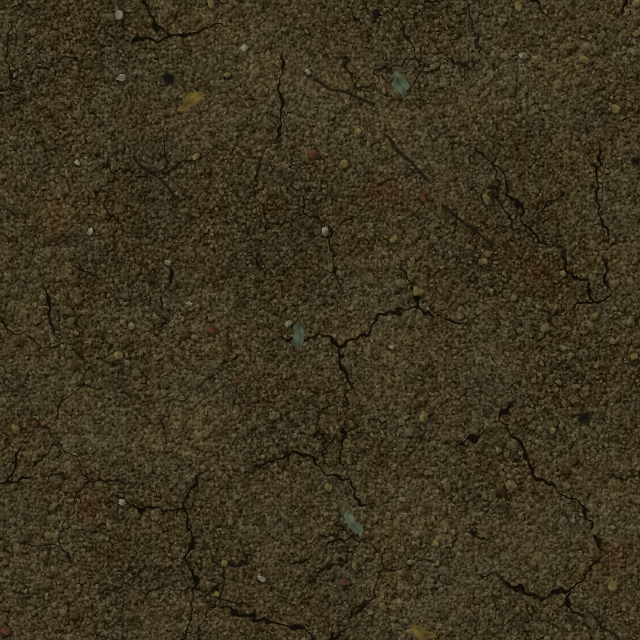
Reproduce this texture procedurally as a three.js fragment shader.

```glsl
// Dry brown soil: fine grit, scattered stones, branching cracks, twigs and dead leaves.
varying vec2 vUv;

const vec3 SOIL_DARK = vec3(0.10, 0.07, 0.015);
const vec3 SOIL_LIGHT = vec3(0.42, 0.38, 0.27);
const vec3 CRACK_COLOR = vec3(0.045, 0.035, 0.015);
const vec3 TWIG_COLOR = vec3(0.10, 0.08, 0.05);
const vec3 RUST = vec3(0.33, 0.18, 0.09);
const vec2 LIGHT_DIR = vec2(-0.55, 0.83);
const float MEAN_TONE = 0.43;
const float CONTRAST = 1.5;

float hash(vec2 p) {
  vec3 q = fract(p.xyx * 0.1031);
  q += dot(q, q.yzx + 33.33);
  return fract((q.x + q.y) * q.z);
}

vec2 hash2(vec2 p) { return vec2(hash(p), hash(p + 57.3)); }

vec2 rotate(vec2 p, float angle) {
  float c = cos(angle), s = sin(angle);
  return vec2(c * p.x + s * p.y, c * p.y - s * p.x);
}

// Gradient noise, roughly -0.7 to 0.7
float slope(vec2 corner, vec2 offset) {
  float angle = 6.2832 * hash(corner);
  return dot(vec2(cos(angle), sin(angle)), offset);
}

float noise(vec2 p) {
  vec2 i = floor(p), f = fract(p), e = vec2(1.0, 0.0);
  vec2 u = f * f * f * (f * (f * 6.0 - 15.0) + 10.0);
  return mix(mix(slope(i, f), slope(i + e, f - e), u.x),
             mix(slope(i + e.yx, f - e.yx), slope(i + 1.0, f - 1.0), u.x), u.y);
}

vec2 noise2(vec2 p) { return vec2(noise(p), noise(p + 41.7)); }

// Scattered stones: x coverage, y lighting, z random value, w cast shadow
vec4 stones(vec2 uv, float scale, float density, float size) {
  vec2 p = uv * scale;
  vec4 result = vec4(0.0);
  for (int y = -1; y <= 1; y++) {
    for (int x = -1; x <= 1; x++) {
      vec2 id = floor(p) + vec2(x, y);
      if (hash(id + 7.7) > density) continue;
      float radius = size * (0.4 + 0.6 * hash(id + 19.2));
      vec2 offset = (p - id - 0.1 - 0.8 * hash2(id)) / radius;
      vec2 q = rotate(offset, 6.2832 * hash(id + 3.1));
      q *= vec2(1.0, 1.0 + 0.7 * hash(id + 5.3));
      q += 0.4 * noise2(q * 1.3 + id * 3.7);
      float d = mix(length(q), max(abs(q.x), abs(q.y)), 0.3);
      float cover = 1.0 - smoothstep(0.75, 1.05, d);
      float shadow = 1.0 - smoothstep(0.6, 1.5, length(offset + 0.35 * LIGHT_DIR));
      result.w = max(result.w, shadow);
      if (cover > result.x) result.xyz = vec3(cover, dot(offset, LIGHT_DIR), hash(id + 1.7));
    }
  }
  return result;
}

// Distance to the border between the two nearest cells, in canvas units
float cellBorder(vec2 uv, float scale) {
  vec2 p = uv * scale, near = vec2(9.0), next = vec2(9.0);
  for (int y = -1; y <= 1; y++) {
    for (int x = -1; x <= 1; x++) {
      vec2 id = floor(p) + vec2(x, y);
      vec2 r = id + hash2(id + 11.0) - p;
      if (dot(r, r) < dot(near, near)) { next = near; near = r; }
      else if (dot(r, r) < dot(next, next)) next = r;
    }
  }
  return dot(0.5 * (near + next), normalize(next - near)) / scale;
}

// Broken crack lines whose width swells and fades along their course
float crack(vec2 uv, float scale, float width, float cutoff) {
  vec2 bent = uv + 0.035 * noise2(uv * 8.0) + 0.016 * noise2(uv * 27.0) + 0.008 * noise2(uv * 80.0);
  float open = smoothstep(cutoff, cutoff + 0.22, noise(uv * 5.0 + scale) + 0.3 * noise(uv * 23.0));
  float w = width * open * (0.75 + noise(uv * 40.0));
  return open * (1.0 - smoothstep(w * 0.4, w + 0.0014, cellBorder(bent, scale)));
}

float addStones(float tone, vec4 s, float level, float mask) {
  float lit = level + 0.17 * clamp(s.y, -1.0, 1.0) + 0.38 * (s.z - 0.5);
  return mix(tone - 0.17 * s.w * mask, lit, s.x * mask);
}

vec3 stoneColor(float pick) {
  vec3 c = mix(vec3(0.36, 0.22, 0.15), vec3(0.43, 0.38, 0.22), step(0.25, pick));
  c = mix(c, vec3(0.50, 0.49, 0.40), step(0.75, pick));
  return mix(c, vec3(0.09, 0.08, 0.07), step(0.93, pick));
}

void main() {
  vec2 uv = vUv;

  // Soil tone: broad patches, grit, then stones of growing size
  float patches = noise(uv * 4.0) + 0.6 * noise(uv * 11.0);
  float clumps = smoothstep(-0.2, 0.25, noise(uv * 5.0 + 9.0) + 0.3 * noise(uv * 16.0));
  float tone = 0.43 + 0.1 * patches + 0.22 * noise(uv * 60.0) + 0.36 * noise(uv * 190.0);
  tone = addStones(tone, stones(uv, 140.0, 0.85, 0.58), 0.49, 0.9);
  tone = addStones(tone, stones(uv + 3.0, 80.0, 0.5, 0.46), 0.52, 0.4 + 0.5 * clumps);
  tone = addStones(tone, stones(uv + 7.0, 44.0, 0.4, 0.42), 0.51, 0.8 * clumps);
  tone += 0.18 * noise(uv * 240.0) + 0.12 * noise(uv * 110.0) + 0.05 * patches;
  tone = clamp(MEAN_TONE + CONTRAST * (tone - 0.405), 0.0, 1.15);
  vec3 color = mix(SOIL_DARK, SOIL_LIGHT, tone);
  color *= 1.0 + 0.1 * noise(uv * 14.0 + 5.0) * vec3(0.8, 0.0, -1.0);

  // Main cracks and hairline branches
  float gap = max(crack(uv, 4.2, 0.0028, -0.10), 0.8 * crack(uv + 2.0, 8.0, 0.0016, 0.02));
  color = mix(color, CRACK_COLOR, 0.9 * gap);

  // Coloured pebbles
  vec4 pebble = stones(uv + 5.0, 30.0, 0.09, 0.30);
  color *= 1.0 - 0.4 * pebble.w;
  vec3 pebbleTint = stoneColor(pebble.z) * (0.9 + 0.2 * pebble.y + 0.5 * noise(uv * 130.0));
  color = mix(color, pebbleTint, 0.85 * pebble.x);

  // Rusty stains, twigs and leaves
  for (int i = 0; i < 5; i++) {
    vec2 seed = vec2(float(i) * 3.0 + 1.0, 8.0);
    vec2 stain = uv - hash2(seed);
    color = mix(color, RUST * (0.5 + tone), 0.3 * exp(-dot(stain, stain) * 1500.0));

    vec2 t = rotate(uv - hash2(seed + 21.0), -0.35 - 0.45 * hash(seed + 4.0));
    t.y += 0.008 * noise(uv * 30.0);
    float twig = length(vec2(max(abs(t.x) - 0.05, 0.0), t.y));
    color = mix(color, TWIG_COLOR, 0.8 * (1.0 - smoothstep(0.0012, 0.0034, twig)));

    vec2 leaf = rotate(uv - hash2(seed + 33.0), 3.1416 * hash(seed + 6.0));
    leaf += 0.008 * noise2(uv * 45.0);
    float halfWidth = 0.010 * (1.0 - leaf.x * leaf.x * 1900.0) + 0.003 * noise(uv * 90.0);
    float blade = smoothstep(-0.001, 0.0015, halfWidth - abs(leaf.y));
    float vein = smoothstep(0.0, 0.002, abs(leaf.y));
    vec3 leafColor = mix(vec3(0.40, 0.34, 0.16), vec3(0.31, 0.36, 0.28), step(0.6, hash(seed + 2.0)));
    color = mix(color, leafColor * (0.75 + 0.2 * vein + 0.5 * noise(uv * 70.0)), 0.9 * blade);
  }

  gl_FragColor = vec4(color, 1.0);
}
```
